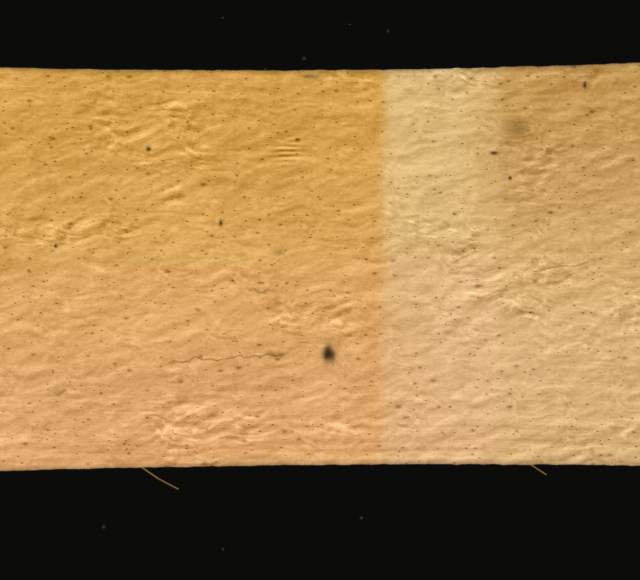
Reproduce this texture procedurally as a WebGL 2 fragment shader.

```glsl
#version 300 es
precision highp float;
uniform vec2 u_resolution;
out vec4 outColor;

float hash(vec2 p) {
  vec3 h = fract(vec3(p.xyx) * 0.1031);
  h += dot(h, h.yzx + 33.33);
  return fract((h.x + h.y) * h.z);
}

float noise(vec2 p) {
  vec2 i = floor(p), f = fract(p);
  f = f * f * (3.0 - 2.0 * f);
  float low = mix(hash(i), hash(i + vec2(1, 0)), f.x);
  float high = mix(hash(i + vec2(0, 1)), hash(i + vec2(1, 1)), f.x);
  return mix(low, high, f.y);
}

float fbm(vec2 p) {
  float sum = 0.0, amp = 0.5;
  for (int i = 0; i < 4; i++) {
    sum += amp * noise(p);
    p = p * 2.03 + 17.7;
    amp *= 0.5;
  }
  return sum / 0.9375;
}

// Soft elliptical stain; the radius is given per axis
float blot(vec2 p, vec2 center, vec2 radius) {
  vec2 d = (p - center) / radius;
  return exp(-dot(d, d));
}

// Soft line from a to b
float stroke(vec2 p, vec2 a, vec2 b, float width, float soft) {
  vec2 ab = b - a;
  float t = clamp(dot(p - a, ab) / dot(ab, ab), 0.0, 1.0);
  return 1.0 - smoothstep(width - soft, width + soft, length(p - a - ab * t));
}

// One random speck in some of the grid cells
float specks(vec2 p, vec2 cells, float density, float size, float seed) {
  vec2 id = floor(p * cells), f = fract(p * cells);
  vec2 center = 0.25 + 0.5 * vec2(hash(id + seed), hash(id + seed + 31.0));
  float present = step(hash(id + seed + 67.0), density);
  float radius = size * (0.5 + hash(id + seed + 91.0));
  return present * blot(f, center, vec2(radius));
}

// Raised fibres: slope of a stretched noise field
float relief(vec2 p, vec2 scale) {
  vec2 q = p * scale + 2.5 * noise(p * 23.0);
  return fbm(q) - fbm(q + vec2(0.25, -0.55));
}

vec3 woodTone(vec2 p, float h) {
  vec3 left = mix(vec3(0.86, 0.665, 0.42), vec3(0.83, 0.625, 0.30), smoothstep(0.1, 0.95, h));
  vec3 right = mix(vec3(0.85, 0.69, 0.475), vec3(0.775, 0.60, 0.34), smoothstep(0.2, 1.0, h));
  vec3 pale = mix(vec3(0.865, 0.71, 0.51), vec3(0.875, 0.745, 0.51), h);
  vec3 tone = mix(left, right, smoothstep(0.60, 0.80, p.x));
  float waver = 0.006 * (noise(p * vec2(8.0, 30.0)) - 0.5);
  float band = smoothstep(0.583, 0.614, p.x + waver) * (1.0 - smoothstep(0.66, 0.83, p.x));
  band += 0.25 * smoothstep(0.60, 0.64, p.x) * (1.0 - smoothstep(0.77, 0.79, p.x));
  tone = mix(tone, pale, min(band, 1.0) * (0.65 + 0.25 * h));
  // Faint tonal seams
  float seamY = 0.533 + 0.055 * p.x;
  tone += vec3(0.010, -0.006, 0.008) * (1.0 - smoothstep(seamY - 0.012, seamY, p.y)) * step(p.x, 0.78);
  tone -= 0.012 * smoothstep(0.418, 0.425, p.x) * (1.0 - smoothstep(0.425, 0.48, p.x));
  return tone;
}

vec3 addGrain(vec3 color, vec2 p, float h, float aspect) {
  vec2 q = vec2(p.x * aspect, p.y);
  float bend = 0.012 * noise(p * vec2(4.0, 7.0)) + 0.008 * p.x;
  float streak = fbm(vec2(q.x * 5.0, (q.y + bend) * 125.0)) - 0.5;
  float ends = 1.0 - smoothstep(0.05, 0.32, h) + 0.45 * smoothstep(0.75, 1.0, h);
  color += vec3(0.9, 1.0, 0.9) * streak * (0.055 + 0.12 * ends);
  color += 0.07 * (fbm(q * vec2(9.0, 14.0)) - 0.5);
  color += 0.17 * relief(q, vec2(34.0, 80.0));
  color += 0.07 * relief(q + 4.0, vec2(95.0, 170.0));
  color += 0.035 * (noise(q * 230.0) - 0.5);
  // Torn flakes, pores and dark flecks
  float patches = smoothstep(0.52, 0.75, fbm(q * vec2(10.0, 15.0) + 8.0));
  color += 0.35 * patches * relief(q + 9.0, vec2(42.0, 95.0));
  for (int i = 0; i < 3; i++) {
    float k = float(i);
    color -= vec3(0.20, 0.20, 0.15) * specks(q, vec2(30.0, 48.0) * (1.0 + 0.6 * k), 0.13, 0.10, 13.0 * k);
  }
  return color;
}

vec3 addMarks(vec3 color, vec2 p, float aspect) {
  vec2 q = vec2(p.x * aspect, p.y), s = vec2(aspect, 1.0);
  vec2 rough = q + 0.009 * (vec2(noise(q * 80.0), noise(q * 80.0 + 40.0)) - 0.5);
  vec3 bark = vec3(0.22, 0.15, 0.06), gray = vec3(0.49, 0.38, 0.20);
  // Knot with a halo
  vec2 knot = vec2(0.514, 0.391) * s;
  color = mix(color, gray, 0.55 * blot(rough, knot, vec2(0.016, 0.018)));
  color = mix(color, bark, 0.95 * blot(rough, knot + vec2(0.001, 0.0), vec2(0.007, 0.010)));
  // Isolated pits
  float pits = blot(q, vec2(0.232, 0.743) * s, vec2(0.004));
  pits += blot(q, vec2(0.772, 0.736) * s, vec2(0.006, 0.003));
  pits += blot(q, vec2(0.345, 0.616) * s, vec2(0.003, 0.005));
  pits += blot(q, vec2(0.914, 0.853) * s, vec2(0.003, 0.005));
  pits += blot(q, vec2(0.797, 0.693) * s, vec2(0.003));
  pits += blot(q, vec2(0.087, 0.576) * s, vec2(0.003));
  color = mix(color, bark, 0.8 * min(pits, 1.0));
  // Smudges and cracks
  float smudge = 0.5 * blot(rough, vec2(0.807, 0.78) * s, vec2(0.018, 0.012));
  smudge += 0.7 * blot(rough, vec2(0.486, 0.870) * s, vec2(0.014, 0.006));
  smudge += 0.6 * blot(rough, vec2(0.410, 0.497) * s, vec2(0.014, 0.004));
  smudge += 0.4 * blot(rough, vec2(0.438, 0.568) * s, vec2(0.010, 0.008));
  smudge += 0.6 * blot(rough, vec2(0.430, 0.389) * s, vec2(0.014, 0.004));
  smudge += 0.5 * blot(rough, vec2(0.094, 0.322) * s, vec2(0.010, 0.004));
  smudge += 0.6 * stroke(rough, vec2(0.27, 0.379) * s, vec2(0.44, 0.387) * s, 0.001, 0.002);
  smudge += 0.5 * stroke(rough, vec2(0.833, 0.532) * s, vec2(0.918, 0.547) * s, 0.001, 0.002);
  color = mix(color, gray, min(smudge, 0.8));
  // Ridged scar
  vec2 scar = q - vec2(0.449, 0.737) * s;
  float ridge = cos(scar.y * 680.0 + 2.0 * noise(q * 45.0));
  return color + 0.16 * ridge * blot(scar, vec2(0.0), vec2(0.024, 0.017));
}

void main() {
  vec2 p = gl_FragCoord.xy / u_resolution;
  float aspect = u_resolution.x / u_resolution.y, pixel = 1.0 / u_resolution.y;
  vec2 s = vec2(aspect, 1.0), q = p * s;
  // Slightly bowed plank edges
  float fray = 0.003 * (fbm(vec2(p.x * 70.0, 2.0)) - 0.5);
  float top = 0.8836 - 0.025 * p.x + 0.0335 * p.x * p.x + fray;
  float bottom = 0.188 + 0.031 * p.x - 0.022 * p.x * p.x - fray;
  float h = (p.y - bottom) / (top - bottom);
  float edge = min(top - p.y, p.y - bottom);
  vec3 wood = addMarks(addGrain(woodTone(p, h), p, h, aspect), p, aspect);
  wood *= 1.0 - 0.35 * exp(-max(edge, 0.0) * 230.0);
  // Dark surroundings with dust and loose fibres
  vec3 color = vec3(0.048, 0.046, 0.038);
  color += vec3(0.20, 0.17, 0.06) * specks(q, vec2(14.0), 0.07, 0.03, 5.0);
  float hair = stroke(q, vec2(0.222, 0.194) * s, vec2(0.247, 0.175) * s, 0.0016, pixel);
  hair = max(hair, stroke(q, vec2(0.247, 0.175) * s, vec2(0.278, 0.157) * s, 0.0014, pixel));
  hair = max(hair, stroke(q, vec2(0.829, 0.199) * s, vec2(0.853, 0.182) * s, 0.0014, pixel));
  color = mix(color, vec3(0.62, 0.47, 0.20), 0.8 * hair);
  color = mix(color, wood, smoothstep(-pixel, pixel, edge));
  outColor = vec4(clamp(color, 0.0, 1.0), 1.0);
}
```
